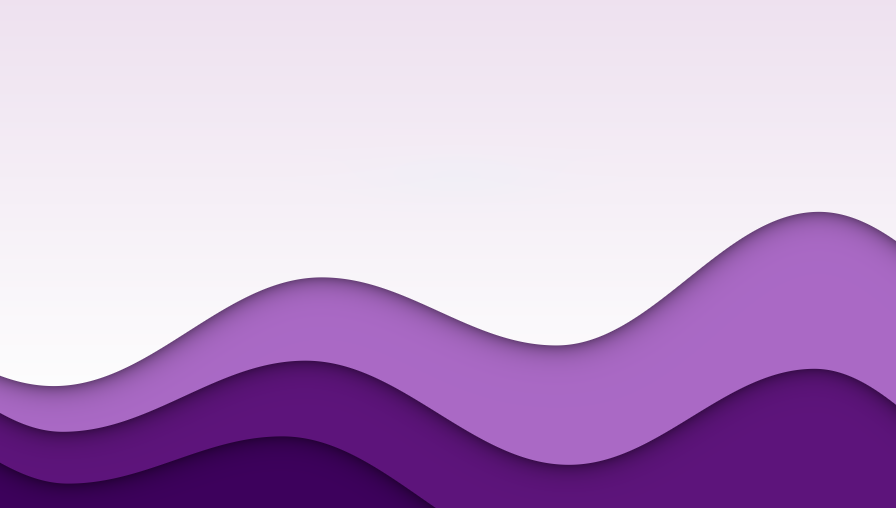
Reproduce this background procedurally as a Shadertoy shader.

```glsl
// Layered purple paper-cut waves with soft inner shadows under a pale lilac sky.

const float PI = 3.14159265;

// Height (x) and slope (y) of a curve easing through its crests and troughs.
vec2 wave(float x, vec2 extrema[6]) {
    vec2 result = vec2(extrema[0].y, 0.0);
    for (int i = 0; i < 5; i++) {
        vec2 a = extrema[i], b = extrema[i + 1];
        if (x >= a.x && x < b.x) {
            float phase = PI * (x - a.x) / (b.x - a.x);
            result.x = mix(a.y, b.y, 0.5 - 0.5 * cos(phase));
            result.y = 0.5 * PI * (b.y - a.y) / (b.x - a.x) * sin(phase);
        }
    }
    return result;
}

// Lays one sheet over the scene, darkened just inside its upper edge.
vec3 addLayer(vec3 scene, vec3 paper, vec2 uv, vec2 extrema[6]) {
    vec2 curve = wave(uv.x, extrema);
    float aspect = iResolution.x / iResolution.y;
    float depth = (curve.x - uv.y) / length(vec2(1.0, curve.y / aspect));
    float shadow = 0.4 * exp(-max(depth, 0.0) / 0.018);
    float coverage = clamp(depth * iResolution.y + 0.5, 0.0, 1.0);
    return mix(scene, paper * (1.0 - shadow), coverage);
}

void mainImage(out vec4 fragColor, in vec2 fragCoord) {
    vec2 uv = fragCoord / iResolution.xy;

    // Sky gradient with a faint cool glow near the centre
    vec3 color = mix(vec3(0.99, 0.99, 0.992), vec3(0.932, 0.882, 0.938),
                     smoothstep(0.0, 1.0, 0.5 + 0.5 * (uv.y - 0.62) / 0.5) * 0.25
                     + 0.75 * clamp((uv.y - 0.24) / 0.76, 0.0, 1.0));
    vec2 glow = (uv - vec2(0.51, 0.65)) / vec2(0.10, 0.045);
    color = mix(color, vec3(0.938, 0.938, 0.968), 0.6 * exp(-dot(glow, glow)));

    // Waves from back to front
    color = addLayer(color, vec3(0.665, 0.412, 0.772), uv, vec2[6](
        vec2(-0.240, 0.454), vec2(0.060, 0.240), vec2(0.359, 0.454),
        vec2(0.621, 0.320), vec2(0.914, 0.583), vec2(1.198, 0.309)));
    color = addLayer(color, vec3(0.365, 0.078, 0.482), uv, vec2[6](
        vec2(-0.156, 0.320), vec2(0.070, 0.150), vec2(0.341, 0.290),
        vec2(0.635, 0.085), vec2(0.909, 0.274), vec2(1.159, 0.032)));
    color = addLayer(color, vec3(0.240, 0.004, 0.362), uv, vec2[6](
        vec2(-0.137, 0.194), vec2(0.076, 0.048), vec2(0.315, 0.141),
        vec2(0.625, -0.101), vec2(0.900, -0.101), vec2(1.200, -0.101)));

    fragColor = vec4(color, 1.0);
}
```
